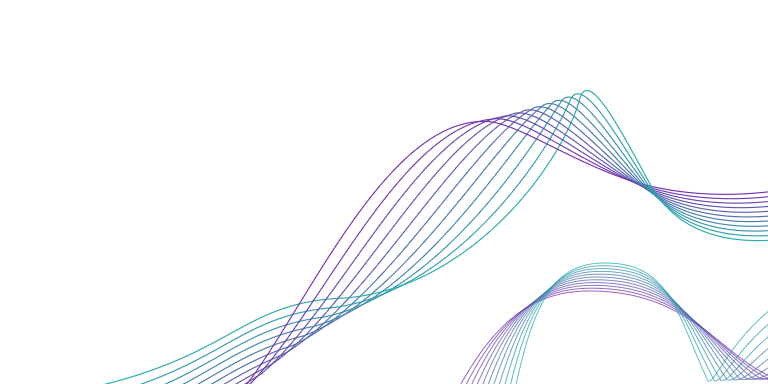
A Shadertoy shader for this background:

```glsl
// Two ribbons of fine curved lines, blended from purple to teal, on white.

const float ARTBOARD_HEIGHT = 384.0; // design grid is 768 x 384, y down
const int LINE_COUNT = 11;

// Each column of a mat4x2 is one control point of a cubic curve.
vec2 bezierPoint(mat4x2 curve, float t) {
    float s = 1.0 - t;
    return curve * vec4(s * s * s, 3.0 * s * s * t, 3.0 * s * t * t, t * t * t);
}

vec2 bezierTangent(mat4x2 curve, float t) {
    float s = 1.0 - t;
    return curve * vec4(-s * s, s * (s - 2.0 * t), t * (2.0 * s - t), t * t);
}

// Distance to a curve whose x grows with t: bisect on x, then use the tangent.
float curveDistance(vec2 p, mat4x2 curve) {
    float t = 0.5;
    float stepSize = 0.25;
    for (int i = 0; i < 10; i++) {
        t += bezierPoint(curve, t).x < p.x ? stepSize : -stepSize;
        stepSize *= 0.5;
    }
    vec2 offset = p - bezierPoint(curve, t);
    vec2 tangent = bezierTangent(curve, t);
    return abs(offset.x * tangent.y - offset.y * tangent.x) / max(length(tangent), 1e-4);
}

// Draws every line between the purple and the teal edge of one ribbon section.
void drawSection(inout vec3 color, vec2 p, float lineWidth, mat4x2 purpleEdge, mat4x2 tealEdge) {
    float pixel = ARTBOARD_HEIGHT / iResolution.y;
    for (int i = 0; i < LINE_COUNT; i++) {
        float blend = float(i) / float(LINE_COUNT - 1);
        mat4x2 curve = purpleEdge * (1.0 - blend) + tealEdge * blend;
        if (p.x < curve[0].x || p.x >= curve[3].x) continue;

        // Lines thinner than a pixel fade instead of vanishing.
        float edge = 0.5 * max(lineWidth, pixel) - curveDistance(p, curve);
        float coverage = clamp(0.5 + edge / pixel, 0.0, 1.0) * min(1.0, lineWidth / pixel);
        vec3 ink = mix(vec3(0.47, 0.18, 0.70), vec3(0.15, 0.67, 0.67), blend);
        color = mix(color, ink, coverage);
    }
}

void mainImage(out vec4 fragColor, in vec2 fragCoord) {
    vec2 p = (fragCoord - 0.5 * iResolution.xy) * ARTBOARD_HEIGHT / iResolution.y;
    p = vec2(384.0 + p.x, 192.0 - p.y);
    vec3 color = vec3(1.0);

    // Large ribbon: tail, climb, crest and right end
    float largeWidth = 1.15;
    drawSection(color, p, largeWidth,
        mat4x2(50, 515, 120, 480, 190, 440, 240, 393),
        mat4x2(60, 394, 235, 362, 235, 302, 345, 298));
    drawSection(color, p, largeWidth,
        mat4x2(240, 393, 302, 318, 382, 123, 482, 121.5),
        mat4x2(345, 298, 470, 288, 562, 165, 580, 98));
    drawSection(color, p, largeWidth,
        mat4x2(482, 121.5, 510, 119, 560, 155, 620, 177),
        mat4x2(580, 98, 589, 70, 618, 125, 650, 184));
    drawSection(color, p, largeWidth,
        mat4x2(620, 177, 660, 192, 715, 199, 775, 191),
        mat4x2(650, 184, 669, 219, 706, 245, 775, 240));

    // Small ribbon: rise, fall and upturned end
    float smallWidth = 0.75;
    drawSection(color, p, smallWidth,
        mat4x2(455, 395, 500, 308, 545, 291, 590, 291),
        mat4x2(514, 395, 535, 290, 560, 263, 605, 263));
    drawSection(color, p, smallWidth,
        mat4x2(590, 291, 690, 291, 720, 355, 772, 377),
        mat4x2(605, 263, 670, 263, 676, 312, 708, 381));
    drawSection(color, p, smallWidth,
        mat4x2(772, 377, 790, 383, 820, 383, 850, 380),
        mat4x2(708, 381, 716, 384, 730, 335, 790, 295));

    fragColor = vec4(color, 1.0);
}
```
